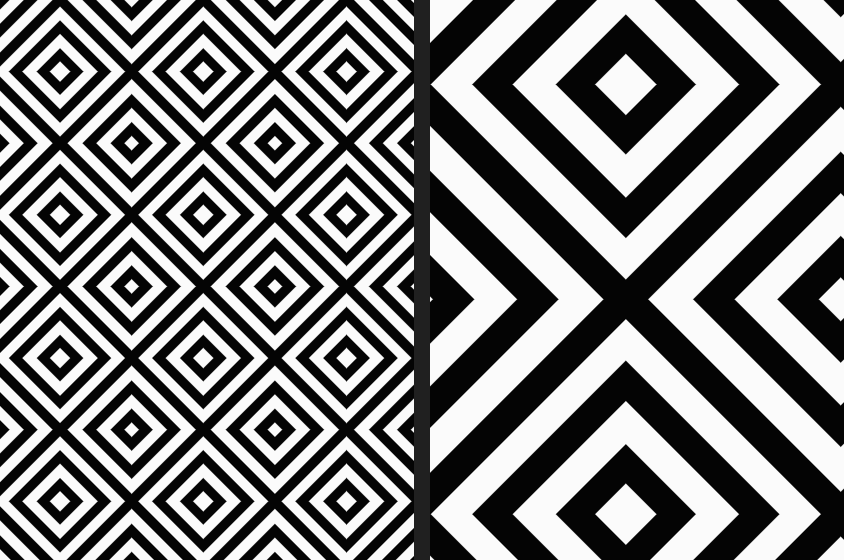
Left, the full canvas; right, a detail of the centre.
Write a WebGL 1 fragment shader that draws this pattern.

```glsl
precision highp float;
// Black and white lattice of nested diamonds, two alternating ring profiles.

uniform vec2 u_resolution;

// Lengths in canvas heights
const float CELL_RADIUS = 0.1279;             // centre to corner of one diamond
const vec2 FIRST_CENTER = vec2(0.1072, 0.1048);

// Ring edges as fractions of the cell radius: white core, then alternating
const vec4 WIDE_EDGES = vec4(0.143, 0.326, 0.527, 0.715);
const float WIDE_RIM = 0.908;
const vec4 NARROW_EDGES = vec4(0.102, 0.295, 0.494, 0.687);
const float NARROW_RIM = 0.896;

const float EDGE_PIXELS = 1.0;                // half width of the edge ramp
const vec3 INK = vec3(0.016);
const vec3 PAPER = vec3(0.985);

// White coverage of concentric rings at diamond distance d
float ringCoverage(float d, vec4 edges, float rim, float soft) {
    vec4 passed = smoothstep(edges - soft, edges + soft, vec4(d));
    float outside = smoothstep(rim - soft, rim + soft, d);
    return 1.0 - passed.x + passed.y - passed.z + passed.w - outside;
}

void main() {
    vec2 p = gl_FragCoord.xy / u_resolution.y;
    float soft = EDGE_PIXELS / (u_resolution.y * CELL_RADIUS);

    // Fold the plane onto one wide diamond; narrow ones fill its corners
    vec2 cell = mod((p - FIRST_CENTER) / CELL_RADIUS + 1.0, 2.0) - 1.0;
    float wideDistance = abs(cell.x) + abs(cell.y);
    float narrowDistance = 2.0 - wideDistance;

    float wide = ringCoverage(wideDistance, WIDE_EDGES, WIDE_RIM, soft);
    float narrow = ringCoverage(narrowDistance, NARROW_EDGES, NARROW_RIM, soft);

    // Both profiles are solid ink along the shared border
    float white = mix(wide, narrow, step(1.0, wideDistance));
    gl_FragColor = vec4(mix(INK, PAPER, white), 1.0);
}
```
